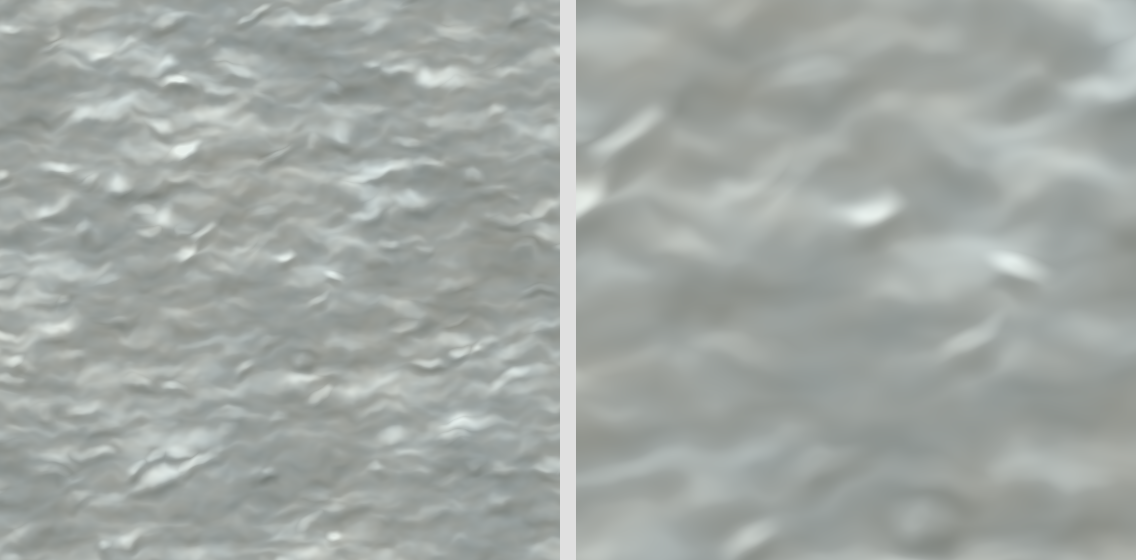
Left, the full canvas; right, a detail of the centre.
A three.js fragment shader for this texture:

```glsl
varying vec2 vUv;

const vec3 SHADE = vec3(0.465, 0.485, 0.463);
const vec3 BODY  = vec3(0.618, 0.640, 0.626);
const vec3 CREST = vec3(0.895, 0.927, 0.912);
const vec3 WARM_SHIFT = vec3(0.013, 0.000, -0.013);

const vec2 RIPPLE_FREQ = vec2(9.0, 21.0);
const vec2 LIGHT_STEP = vec2(-0.004, 0.015);
const float RIPPLE_GAIN = 0.70;
const float OCTAVE_FADE = 0.45;
const float SLOPE = 0.06;
const float WARP = 0.015;

const vec2 PATCH_FREQ = vec2(3.5, 6.0);
const float PATCH_GAIN = 0.50;
const vec2 CLUMP_FREQ = vec2(8.0, 15.0);
const float CLUMP_GAIN = 0.45;
const vec2 GRAIN_FREQ = vec2(34.0, 58.0);
const float GRAIN_GAIN = 0.13;

const vec2 FLAKE_CELL = vec2(0.130, 0.073);
const vec2 FLAKE_MIN = vec2(0.024, 0.012);
const vec2 FLAKE_MAX = vec2(0.064, 0.022);
const float FLAKE_TILT = 0.45;
const float FLAKE_GAIN = 0.72;
const float SHADOW_GAIN = 0.46;
const vec2 SHADOW_DROP = vec2(0.004, -0.022);

float hash(vec2 p) {
  vec3 q = fract(p.xyx * 0.1031);
  q += dot(q, q.yzx + 33.33);
  return fract((q.x + q.y) * q.z);
}

float gradientDot(vec2 cell, vec2 offset) {
  float angle = 6.2832 * hash(cell);
  return dot(vec2(cos(angle), sin(angle)), offset);
}

// Gradient noise, roughly -0.7 to 0.7
float noise(vec2 p) {
  vec2 i = floor(p), f = fract(p);
  vec2 u = f * f * f * (f * (f * 6.0 - 15.0) + 10.0);
  vec2 e = vec2(1.0, 0.0);
  float low = mix(gradientDot(i, f), gradientDot(i + e, f - e), u.x);
  float high = mix(gradientDot(i + e.yx, f - e.yx), gradientDot(i + 1.0, f - 1.0), u.x);
  return mix(low, high, u.y);
}

float fbm(vec2 p) {
  float sum = 0.0, amp = 1.0;
  for (int i = 0; i < 3; i++) {
    sum += amp * noise(p);
    p = p * 1.93 + 17.3;
    amp *= OCTAVE_FADE;
  }
  return sum;
}

vec2 warp(vec2 p) {
  return p + WARP * vec2(fbm(p * 17.0 + 40.0), fbm(p * 15.0 + 80.0));
}

float ripples(vec2 p) {
  return fbm(p * RIPPLE_FREQ + 100.0);
}

// x: lit flake, y: shadow below it
vec2 flakes(vec2 p, float scale, float seed) {
  vec2 grid = p / (FLAKE_CELL * scale) + seed;
  vec2 home = floor(grid);
  vec2 result = vec2(0.0);
  for (int y = -1; y <= 1; y++) {
    for (int x = -1; x <= 1; x++) {
      vec2 cell = home + vec2(float(x), float(y));
      vec2 jitter = vec2(hash(cell + 3.1), hash(cell + 7.7));
      vec2 q = (grid - cell - jitter) * FLAKE_CELL * scale;
      float angle = FLAKE_TILT * (hash(cell + 11.3) * 2.0 - 0.75);
      float c = cos(angle), s = sin(angle);
      mat2 turn = mat2(c, -s, s, c);
      vec2 size = scale * mix(FLAKE_MIN, FLAKE_MAX,
                              vec2(hash(cell + 19.9), hash(cell + 23.5)));
      float strength = smoothstep(0.2, 1.0, hash(cell + 31.7));
      float lit = 1.0 - smoothstep(0.2, 1.2, length(turn * q / size));
      vec2 drop = turn * (q - SHADOW_DROP * scale);
      float dark = 1.0 - smoothstep(0.1, 1.3, length(drop / size));
      result = max(result, strength * vec2(lit, dark));
    }
  }
  return result;
}

void main() {
  vec2 p = vUv - vec2(0.0, SLOPE * vUv.x) + 1.0;
  vec2 q = warp(p);

  // Broad light and dark areas
  float patches = noise(p * PATCH_FREQ + 9.0);
  float clumps = noise(q * CLUMP_FREQ + 21.0);
  float tone = PATCH_GAIN * patches + CLUMP_GAIN * clumps;

  // Ripples lit from above
  float relief = ripples(q) - ripples(q + LIGHT_STEP);
  tone += relief * RIPPLE_GAIN * (0.9 + 0.6 * patches);

  // Scattered crests in two sizes, broken up by finer noise
  vec2 spots = max(flakes(q, 1.0, 5.0), 0.9 * flakes(q, 0.70, 57.0));
  float broken = 0.9 + 0.8 * noise(q * vec2(26.0, 44.0));
  tone += FLAKE_GAIN * spots.x * broken * (0.9 + 0.9 * patches);
  tone -= SHADOW_GAIN * spots.y * (1.0 - spots.x);
  tone += GRAIN_GAIN * noise(q * GRAIN_FREQ);

  // Tone to colour, with faint warm and cool drift
  vec3 color = mix(BODY, SHADE, clamp(-tone, 0.0, 1.0));
  color = mix(color, CREST, clamp(tone, 0.0, 1.05));
  color += WARM_SHIFT * (noise(p * vec2(22.0, 34.0) + 60.0) + noise(p * 4.0 + 30.0));
  gl_FragColor = vec4(color, 1.0);
}
```
